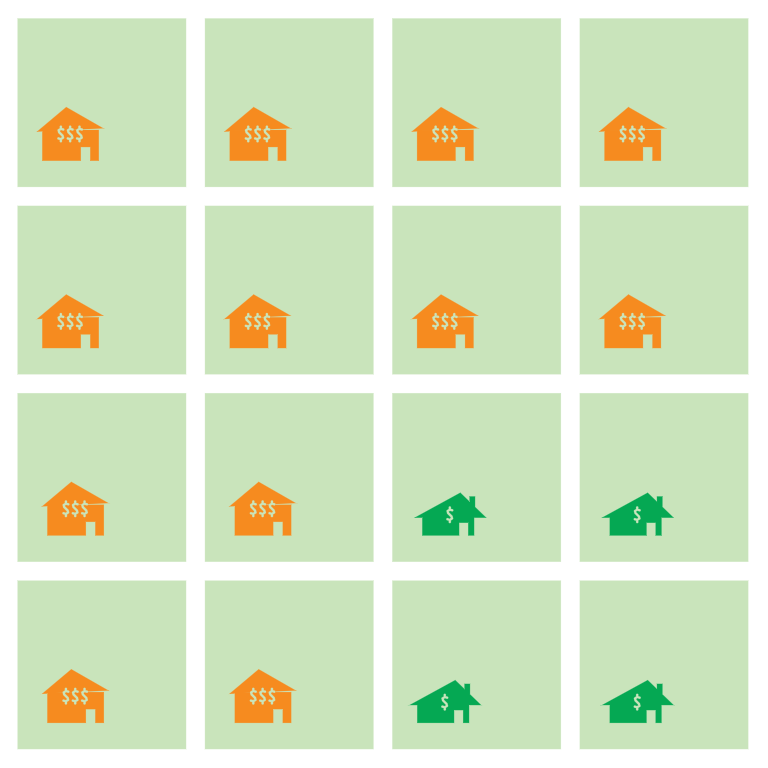
Write a three.js fragment shader that draws this pattern.

```glsl
// A four by four grid of pale green tiles on white, each with a small house:
// tall orange ones with three dollar signs, low green ones with a chimney and one.
// Shapes are signed distances in units of the tile pitch, negative inside.
varying vec2 vUv;

float cover(float d) {
  return 1.0 - smoothstep(-0.004, 0.004, d);
}

float box(vec2 p, vec2 lo, vec2 hi) {
  vec2 d = max(lo - p, p - hi);
  return max(d.x, d.y);
}

// Distance to the right-hand side of the line from a to b
float edge(vec2 p, vec2 a, vec2 b) {
  vec2 e = normalize(b - a);
  return dot(p - a, vec2(e.y, -e.x));
}

// Corners run counter-clockwise
float triangle(vec2 p, vec2 a, vec2 b, vec2 c) {
  return max(edge(p, a, b), max(edge(p, b, c), edge(p, c, a)));
}

float segment(vec2 p, vec2 a, vec2 b) {
  vec2 e = b - a;
  return length(p - a - e * clamp(dot(p - a, e) / dot(e, e), 0.0, 1.0));
}

// Upper half of the sign: hook, bowl, half of the diagonal and the stub on top
float halfDollar(vec2 p) {
  float d = segment(p, vec2(0.28, 0.53), vec2(0.0, 0.61));
  d = min(d, segment(p, vec2(0.0, 0.61), vec2(-0.26, 0.44)));
  d = min(d, segment(p, vec2(-0.26, 0.44), vec2(-0.20, 0.20)));
  d = min(d, segment(p, vec2(-0.20, 0.20), vec2(0.0)));
  return min(d, segment(p, vec2(0.0, 0.61), vec2(0.0, 0.86)));
}

// The lower half is the upper one turned by half a circle
float dollar(vec2 p) {
  p /= 0.045;
  return (min(halfDollar(p), halfDollar(-p)) - 0.14) * 0.045;
}

float tallHouse(vec2 p) {
  float roof = triangle(p, vec2(0.103, 0.295), vec2(0.459, 0.313), vec2(0.260, 0.427));
  float walls = box(p, vec2(0.132, 0.140), vec2(0.434, 0.305));
  float door = box(p, vec2(0.338, 0.100), vec2(0.388, 0.213));
  float signs = 1.0;
  for (int i = -1; i <= 1; i++) {
    signs = min(signs, dollar(p - vec2(0.281 + 0.0497 * float(i), 0.283)));
  }
  return max(min(roof, walls), -min(door, signs));
}

float lowHouse(vec2 p) {
  float roof = triangle(p, vec2(0.118, 0.235), vec2(0.502, 0.235), vec2(0.363, 0.369));
  float walls = box(p, vec2(0.160, 0.140), vec2(0.437, 0.245));
  float chimney = box(p, vec2(0.412, 0.240), vec2(0.442, 0.349));
  float door = box(p, vec2(0.357, 0.100), vec2(0.405, 0.208));
  float sign1 = dollar(p - vec2(0.307, 0.251));
  return max(min(min(roof, walls), chimney), -min(door, sign1));
}

void main() {
  // Tile index from the lower left, and position from that tile's corner
  vec2 grid = (vUv - vec2(0.0228, 0.0245)) / 0.244;
  vec2 id = clamp(floor(grid + 0.05), 0.0, 3.0);
  vec2 p = grid - id;

  vec3 color = mix(vec3(1.0), vec3(0.79, 0.895, 0.735), cover(box(p, vec2(0.0), vec2(0.9))));

  // Low houses fill the lower right quarter; a few houses stand a little aside
  bool lowerRows = id.y < 1.5;
  if (lowerRows && id.x > 1.5) {
    float shift = id.x < 2.5 && id.y < 0.5 ? -0.027 : 0.0;
    color = mix(color, vec3(0.02, 0.66, 0.325), cover(lowHouse(p - vec2(shift, 0.0))));
  } else {
    float shift = lowerRows ? 0.027 : 0.0;
    color = mix(color, vec3(0.965, 0.545, 0.12), cover(tallHouse(p - vec2(shift, 0.0))));
  }

  gl_FragColor = vec4(color, 1.0);
}
```
